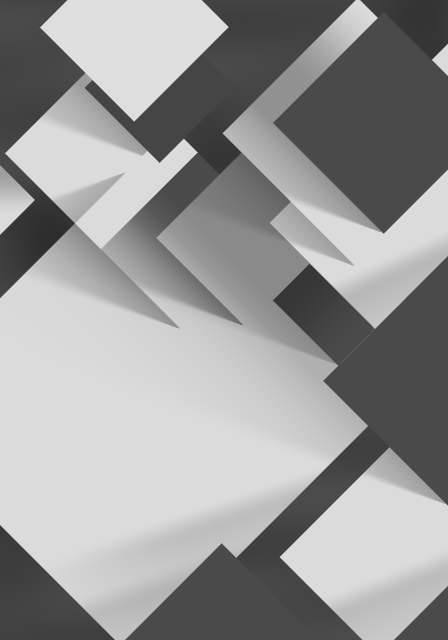
Reproduce this background procedurally as a Shadertoy shader.

```glsl
// Coverage of a box in the diagonal frame
float box(vec2 q, vec2 lo, vec2 hi) {
    vec2 outside = max(lo - q, q - hi);
    float blur = 7.0 / iResolution.y;
    return 1.0 - smoothstep(-blur, blur, max(outside.x, outside.y));
}

// Wedge shadow that narrows to a tip and fades away from its casting edge
float fan(float along, float across) {
    across = max(across, 0.0);
    float wedge = 1.0 - smoothstep(0.72, 1.0, across / max(0.53 * along, 0.01));
    return wedge * smoothstep(0.0, 0.08, along) * exp(-1.1 * across);
}

// Soft paper crease, dark just past its line
float fold(float s) {
    return smoothstep(0.0, 0.35, s) * exp(-1.1 * max(s, 0.0));
}

float glow(vec2 p, vec2 center, float size) {
    vec2 d = (p - center) / size;
    return exp(-dot(d, d));
}

void mainImage(out vec4 fragColor, in vec2 fragCoord) {
    // Canvas is 7.68 units high with y pointing down; q runs along both diagonals
    vec2 p = vec2(fragCoord.x, iResolution.y - fragCoord.y) * 7.68 / iResolution.y;
    vec2 q = vec2(p.x + p.y, p.x - p.y);
    float paper = 0.86, slate = 0.29;

    // Dark backdrop with a faint layered sheen
    float shade = 0.27 + 0.015 * sin(4.0 * p.y - 0.9 * p.x) + 0.01 * sin(7.0 * p.y + p.x);
    shade -= 0.09 * glow(p, vec2(0.65, 2.85), 0.6) + 0.08 * glow(p, vec2(5.1, 0.2), 0.6);
    shade -= 0.06 * glow(p, vec2(0.1, 6.5), 0.5) + 0.05 * glow(p, vec2(2.6, 1.8), 0.5);

    // Shared light of the large sheet, with its lower creases
    float sheet = paper - 0.15 * fan(8.43 - q.x, -0.33 - q.y);
    sheet -= 0.17 * fan(11.43 - q.x, -0.69 - q.y);
    sheet -= 0.17 * fold(p.y + 0.33 * p.x - 6.85) * smoothstep(0.0, 2.5, p.x);
    sheet -= 0.14 * fold(p.y + 0.33 * p.x - 7.45);

    // Overlapping pale sheets, each shaded by the one above it
    shade = mix(shade, sheet - 0.25 * fan(6.13 - q.x, -1.78 - q.y),
                box(q, vec2(3.58, -6.30), vec2(9.53, -0.69)));
    shade = mix(shade, sheet - 0.25 * fan(6.85 - q.x, -0.98 - q.y),
                box(q, vec2(4.20, -1.78), vec2(8.45, 0.54)));
    shade = mix(shade, sheet - 0.16 * fan(7.47 - q.x, 1.07 - q.y),
                box(q, vec2(4.73, -0.98), vec2(8.45, 1.07)));
    float crease = 0.2 * fold(p.y + 0.45 * p.x - 5.15);
    shade = mix(shade, paper - 0.24 * fan(7.47 - q.x, 1.07 - q.y) - crease,
                box(q, vec2(5.91, 0.56), vec2(8.45, 1.30)));
    float upperShadow = 0.29 * fan(7.40 - q.x, 1.80 - q.y) * smoothstep(4.4, 2.6, q.y);
    shade = mix(shade, paper - upperShadow - crease,
                box(q, vec2(4.27, 1.07), vec2(8.45, 4.32)));

    // Dark gap right of the upper sheet, and the pale corner beyond it
    shade = mix(shade, paper, box(q, vec2(5.90, 4.46), vec2(9.0, 9.0)));

    // Left strip with a bright ribbon, and the small diamond at the border
    float strip = paper - 0.25 * fan(3.87 - q.x, -0.03 - q.y);
    strip -= 0.2 * fan(-0.54 - q.y, 3.58 - q.x);
    shade = mix(shade, strip, box(q, vec2(1.90, -1.78), vec2(4.20, 0.54)));
    shade = mix(shade, paper, box(q, vec2(3.58, -1.78), vec2(4.20, 0.54)));
    shade = mix(shade, mix(0.62, paper, smoothstep(2.05, 2.6, p.y)),
                box(q, vec2(-1.0, -5.0), vec2(2.82, -1.98)));

    // Lower right square
    float lower = paper - 0.24 * fan(11.43 - q.x, -0.69 - q.y);
    lower -= 0.18 * fold(p.y + 0.4 * p.x - 8.7);
    shade = mix(shade, lower, box(q, vec2(10.04, -3.33), vec2(12.41, -0.69)));

    // Slate squares
    shade = mix(shade, mix(0.21, slate, smoothstep(6.9, 8.4, q.x)),
                box(q, vec2(6.88, -0.33), vec2(8.45, 0.55)));
    shade = mix(shade, slate, box(q, vec2(8.45, -0.69), vec2(15.0, 9.0)));
    shade = mix(shade, slate, box(q, vec2(4.75, 1.80), vec2(7.41, 4.46)));
    shade = mix(shade, slate, box(q, vec2(9.18, -9.0), vec2(15.0, -3.86)));
    shade = mix(shade, slate, box(q, vec2(12.41, -3.86), vec2(15.0, -0.69)));
    shade = mix(shade, slate - 0.02, box(q, vec2(2.07, -0.04), vec2(3.87, 1.78)));

    // Bright square on top
    shade = mix(shade, paper + 0.01, box(q, vec2(0.81, 0.15), vec2(3.07, 2.42)));

    fragColor = vec4(vec3(shade), 1.0);
}
```
